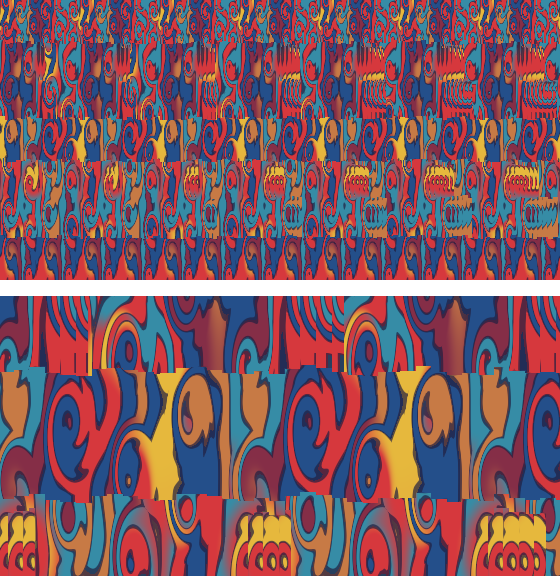
Top: the whole. Bottom: its middle third, enlarged.
Write a WebGL 2 fragment shader that draws this pattern.

```glsl
#version 300 es
precision highp float;
// Marbled oval swirls repeated seven times across in five jagged bands, with combed echo patches.

uniform vec2 u_resolution;
out vec4 fragColor;

const float TILES = 7.0;
const float SLICE = 0.065;      // comb strip width, as a share of a tile
const float LEVELS = 3.0;       // colour stripes per swirl cell
const float RINGS = 3.0;        // closed rings added inside each swirl
const float LINE = 0.10;        // half width of the dark outline, in stripes

const vec3 RED = vec3(0.84, 0.22, 0.24);
const vec3 MAROON = vec3(0.52, 0.18, 0.28);
const vec3 BLUE = vec3(0.14, 0.31, 0.54);
const vec3 TEAL = vec3(0.21, 0.55, 0.65);
const vec3 GOLD = vec3(0.90, 0.72, 0.24);
const vec3 ORANGE = vec3(0.78, 0.48, 0.27);
const vec3 INK = vec3(0.13, 0.12, 0.25);

float hash(vec2 p) {
    vec3 q = fract(vec3(p.xyx) * 0.1031);
    q += dot(q, q.yzx + 33.33);
    return fract((q.x + q.y) * q.z);
}

// Value noise that wraps in x after `period` lattice steps.
float noise(vec2 p, float period, float seed) {
    vec2 i = floor(p), f = fract(p);
    f = f * f * (3.0 - 2.0 * f);
    float x0 = mod(i.x, period), x1 = mod(i.x + 1.0, period);
    vec2 low = vec2(hash(vec2(x0, i.y + seed)), hash(vec2(x1, i.y + seed)));
    vec2 high = vec2(hash(vec2(x0, i.y + 1.0 + seed)), hash(vec2(x1, i.y + 1.0 + seed)));
    vec2 column = mix(low, high, f.y);
    return mix(column.x, column.y, f.x);
}

// Twist the plane inside one disc per cell, odd columns staggered.
// Returns the twisted point and the closeness to the disc centre.
vec3 swirl(vec2 q, float seed) {
    vec2 stagger = vec2(0.0, 0.4 * mod(floor(q.x), 2.0));
    vec2 cell = floor(q + stagger);
    float pick = hash(cell + seed);
    float radius = mix(0.42, 0.5, pick);
    vec2 jitter = vec2(hash(cell + seed + 7.0), hash(cell + seed + 13.0)) - 0.5;
    vec2 centre = cell + 0.5 + jitter * (1.0 - 2.0 * radius) - stagger;
    vec2 d = q - centre;
    float reach = max(0.0, 1.0 - length(d) / radius);
    float angle = (pick > 0.45 ? 1.0 : -1.0) * 4.5 * reach * sqrt(reach);
    float c = cos(angle), s = sin(angle);
    return vec3(centre + mat2(c, s, -s, c) * d, reach);
}

// Inside a patch, echo a narrow strip sideways with a slow drift.
float comb(float u, float y, float left, float width, vec2 span) {
    float inside = step(left, u) * step(u, left + width) * step(span.x, y) * step(y, span.y);
    float strip = floor((u - left) / SLICE);
    float echoed = left + mod(u - left, SLICE) + strip * SLICE * 0.25;
    return mix(u, echoed, inside);
}

float spot(vec2 p, vec2 centre, vec2 size) {
    return 1.0 - smoothstep(0.6, 1.2, length((p - centre) / size));
}

// Warm and cool stripes take turns
vec3 stripeColour(float level, float pick, float gold) {
    if (mod(level, 2.0) < 0.5) {
        if (pick < 0.58) return mix(RED, GOLD, gold);
        return pick < 0.84 ? mix(MAROON, ORANGE, gold) : ORANGE;
    }
    return pick < 0.55 ? BLUE : mix(TEAL, RED, gold);
}

void main() {
    vec2 uv = gl_FragCoord.xy / u_resolution;
    float tile = floor(uv.x * TILES);
    float u = fract(uv.x * TILES);

    // Band edges step up and down by strip
    float y = uv.y + (hash(vec2(floor(u / SLICE), tile)) - 0.5) * 0.014;
    vec4 edges = vec4(0.154, 0.427, 0.578, 0.849);
    float band = dot(step(edges, vec4(y)), vec4(1.0));
    float base = 0.0;
    for (int i = 0; i < 4; i++) base = y > edges[i] ? edges[i] : base;

    // Combed patches widen from left to right
    float grow = 0.065 * tile;
    u = comb(u, y, 0.44, min(0.12 + grow, 0.36), vec2(0.714, 0.835));
    u = comb(u, y, 0.52, min(0.05 + grow, 0.46), vec2(0.578, 0.714));
    u = comb(u, y, 0.30, min(0.05 + grow, 0.55), vec2(0.297, 0.410));
    u = comb(u, y, 0.58, min(grow, 0.40), vec2(0.154, 0.297));

    // Cells per repeat; the lowest band repeats twice as often
    bool lowest = band < 0.5;
    bool topmost = band > 3.5;
    float cells = lowest ? 2.0 : topmost ? 6.0 : 4.0;
    float x = (lowest ? fract(u * 2.0) : u) * cells;
    float rowHeight = topmost ? 0.10 : 0.17;
    float seed = 17.0 * band + 3.0;

    // Marbled stripes, ringed and twisted into tall ovals
    vec3 twisted = swirl(vec2(x, (uv.y - base) / rowHeight), seed);
    vec2 q = twisted.xy;
    float wave = noise(q * vec2(2.0, 1.5), 2.0 * cells, seed)
               + 0.35 * noise(q * vec2(4.0, 3.0), 4.0 * cells, seed + 40.0);
    float stripe = LEVELS * q.x + RINGS * twisted.z + 2.6 * wave;
    float level = mod(floor(stripe), LEVELS * cells);

    // Golden areas
    float gold = smoothstep(0.74, 0.88, noise(q, cells, seed + 80.0));
    gold = max(gold, spot(vec2(u, uv.y), vec2(0.57, 0.77), vec2(0.17, 0.07)));
    gold = max(gold, spot(vec2(u, uv.y), vec2(0.42, 0.36), vec2(0.16, 0.07)));
    if (lowest) gold = max(gold, 0.7 * spot(vec2(x, uv.y), vec2(0.55, 0.07), vec2(0.34, 0.06)));

    // Dark outlines between stripes
    float side = 0.5 - abs(fract(stripe) - 0.5);
    float soft = clamp(fwidth(stripe), 0.02, 0.30);
    float ink = 1.0 - smoothstep(LINE - 0.5 * soft, LINE + 0.5 * soft, side);
    vec3 colour = stripeColour(level, hash(vec2(level, seed)), gold);
    fragColor = vec4(mix(colour, INK, ink * 0.7), 1.0);
}
```
